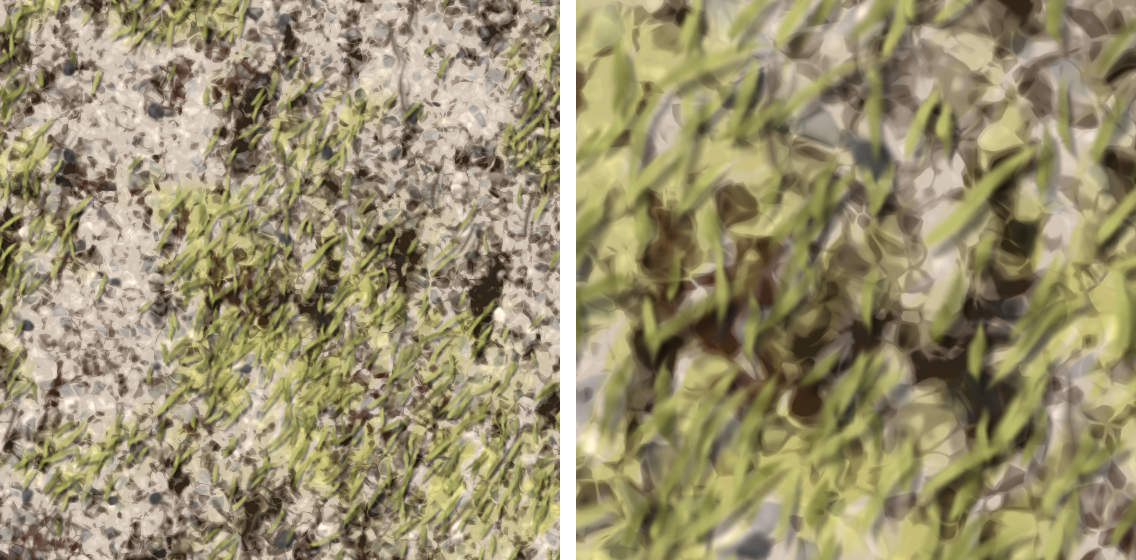
Left, the full canvas; right, a detail of the centre.
Reproduce this texture procedurally as a WebGL 1 fragment shader.

```glsl
precision highp float;
uniform vec2 u_resolution;

const vec3 SOIL = vec3(0.19, 0.145, 0.10);
const vec3 BROWN = vec3(0.43, 0.37, 0.315);
const vec3 GRAVEL = vec3(0.62, 0.56, 0.50);
const vec3 SAND = vec3(0.83, 0.775, 0.715);
const vec3 RUST = vec3(0.36, 0.19, 0.13);
const vec3 SLATE = vec3(0.42, 0.42, 0.42);
const vec3 LEAF_DARK = vec3(0.36, 0.37, 0.13);
const vec3 LEAF_LIGHT = vec3(0.74, 0.74, 0.43);

vec2 hash2(vec2 p) {
  vec3 q = fract(p.xyx * vec3(0.1031, 0.1030, 0.0973));
  q += dot(q, q.yzx + 33.33);
  return fract((q.xx + q.yz) * q.zy);
}

float noise(vec2 p) {
  vec2 i = floor(p), f = fract(p);
  f = f * f * (3.0 - 2.0 * f);
  float low = mix(hash2(i).x, hash2(i + vec2(1.0, 0.0)).x, f.x);
  float high = mix(hash2(i + vec2(0.0, 1.0)).x, hash2(i + 1.0).x, f.x);
  return mix(low, high, f.y);
}

float fbm(vec2 p) {
  float sum = 0.0, gain = 0.53;
  for (int i = 0; i < 4; i++) {
    sum += gain * noise(p);
    p = mat2(1.6, 1.2, -1.2, 1.6) * p + 7.3;
    gain *= 0.5;
  }
  return sum;
}

vec2 rotate(vec2 p, float angle) {
  float c = cos(angle), s = sin(angle);
  return vec2(c * p.x + s * p.y, c * p.y - s * p.x);
}

// Where grass grows: loose patches plus two thick tufts
float clump(vec2 p) {
  vec2 tuft = p - vec2(0.82, 0.17), band = rotate(p - vec2(0.60, 0.42), 0.8);
  float patches = smoothstep(0.46, 0.68, fbm(p * 5.0 + 31.0));
  float tufts = exp(-28.0 * dot(tuft, tuft)) + 0.7 * exp(-dot(band * band, vec2(18.0, 80.0)));
  return clamp(0.8 * patches + tufts, 0.0, 1.0);
}

// Voronoi pebbles: x, y = random values of the stone, z = softness towards its rim
vec3 pebbles(vec2 p) {
  vec2 cell = floor(p), nearest = cell;
  float first = 9.0, second = 9.0;
  for (int j = -1; j <= 1; j++) for (int i = -1; i <= 1; i++) {
    vec2 id = cell + vec2(i, j);
    float d = length(id + hash2(id) - p);
    if (d < first) { second = first; first = d; nearest = id; }
    else second = min(second, d);
  }
  return vec3(hash2(nearest + 57.0), smoothstep(0.0, 0.35, second - first));
}

vec3 groundRamp(float t) {
  vec3 c = mix(SOIL, BROWN, smoothstep(0.15, 0.42, t));
  c = mix(c, GRAVEL, smoothstep(0.42, 0.62, t));
  return mix(c, SAND, smoothstep(0.62, 0.82, t)) + 0.4 * max(t - 0.92, 0.0);
}

vec3 ground(vec2 p, float grass) {
  vec2 warped = p + 0.014 * (vec2(noise(p * 45.0), noise(p * 45.0 + 19.0)) - 0.5);
  vec3 coarse = pebbles(warped * 48.0), fine = pebbles(warped * 85.0 + 40.0);
  float streaks = fbm(rotate(warped, -0.2) * vec2(21.0, 9.0) + 5.0);
  float t = 0.77 + 0.50 * (coarse.x - 0.5) * coarse.z + 0.42 * (fine.x - 0.5) * fine.z;
  t += 0.85 * (fbm(p * 6.0) - 0.5) + 0.45 * (noise(warped * 72.0) - 0.5);
  t += 0.28 * (noise(p * 125.0) - 0.5);
  t -= 0.50 * smoothstep(0.52, 0.78, streaks);
  vec3 c = groundRamp(t);
  float rust = smoothstep(0.58, 0.75, fbm(p * 9.0 + 70.0)) * (1.0 - smoothstep(0.3, 0.7, t));
  c = mix(c, RUST, 0.4 * rust);
  float grey = smoothstep(0.80, 0.86, coarse.y) * coarse.z;
  c = mix(c, SLATE * (0.4 + 0.9 * t), 0.5 * grey);
  // Matted grass too fine to resolve into blades
  float mat = fbm(rotate(warped, 1.0) * vec2(17.0, 55.0) + 90.0);
  float tint = grass * smoothstep(0.33, 0.58, mat);
  return mix(c, c * vec3(0.90, 0.93, 0.57) + 0.02, 0.9 * tint);
}

// Sparse larger stones, lit from the upper left
vec3 stones(vec3 base, vec2 p, float scale) {
  vec2 q = p * scale, id = floor(q), r = hash2(id + 11.0), s = hash2(id + 83.0);
  vec2 d = rotate(q - id - mix(vec2(0.35), vec2(0.65), r), 6.28 * s.x) * vec2(1.0, 1.4);
  float radius = mix(0.10, 0.24, s.y) + 0.2 * (noise(q * 5.0) - 0.5);
  float cover = (1.0 - smoothstep(-0.07, 0.07, length(d) - radius)) * step(0.80, r.x);
  float light = dot(fract(q) - 0.5, vec2(-0.6, 0.9)) + 0.5 * (noise(q * 9.0) - 0.5);
  vec3 c = mix(SLATE * 0.75, SAND * 1.05, step(0.5, r.y)) * (1.0 + light);
  return mix(base, c, 0.9 * cover);
}

float bladeCover(vec2 d, float halfLength, float width, float bend) {
  float u = abs(d.x) / halfLength;
  float side = abs(d.y - bend * d.x * d.x) - width * (1.0 - u * u);
  return (1.0 - smoothstep(-0.06, 0.06, side)) * (1.0 - smoothstep(0.5, 1.0, u));
}

// One layer of curved blades with soft shadows; growth mixes clumped and even spread
vec3 blades(vec3 base, vec2 p, float scale, float lean, float width, vec2 growth, vec3 dark, vec3 light) {
  vec2 q = p * scale + lean * 17.0, cell = floor(q);
  float mottle = noise(q * 4.0) - 0.5;
  q += 0.12 * mottle;
  for (int j = -1; j <= 1; j++) for (int i = -1; i <= 1; i++) {
    vec2 id = cell + vec2(i, j), r = hash2(id + 3.0), s = hash2(id + 29.0), k = hash2(id + 61.0);
    vec2 root = id + r;
    float grows = step(k.x, growth.x * clump((root - lean * 17.0) / scale) + growth.y);
    float angle = lean + 1.1 * (s.x - 0.5), halfLength = mix(0.4, 0.85, s.y), bend = 0.6 * (k.y - 0.5);
    vec2 d = rotate(q - root, angle), shade = rotate(q - root - vec2(0.10, -0.12), angle);
    base *= 1.0 - 0.32 * grows * bladeCover(shade, halfLength, width, bend);
    float tone = clamp(0.3 + 0.8 * fract(k.x * 37.0) + 0.3 * d.x + 0.9 * mottle, 0.0, 1.0);
    float opacity = 0.8 + 0.5 * mottle;
    base = mix(base, mix(dark, light, tone), opacity * grows * bladeCover(d, halfLength, width, bend));
  }
  return base;
}

void main() {
  vec2 p = gl_FragCoord.xy / min(u_resolution.x, u_resolution.y);
  vec3 c = stones(ground(p, clump(p)), p, 13.0);
  c = blades(c, p, 11.0, 1.35, 0.03, vec2(0.10, 0.14), SOIL, BROWN);
  c = blades(c, p, 25.0, 1.25, 0.09, vec2(0.90, 0.03), LEAF_DARK, LEAF_LIGHT);
  c = blades(c, p, 17.0, 0.85, 0.07, vec2(0.80, 0.02), LEAF_DARK, LEAF_LIGHT);
  c = blades(c, p, 21.0, 1.05, 0.08, vec2(0.80, 0.02), LEAF_DARK, LEAF_LIGHT);
  gl_FragColor = vec4(clamp(c, 0.0, 1.0), 1.0);
}
```
